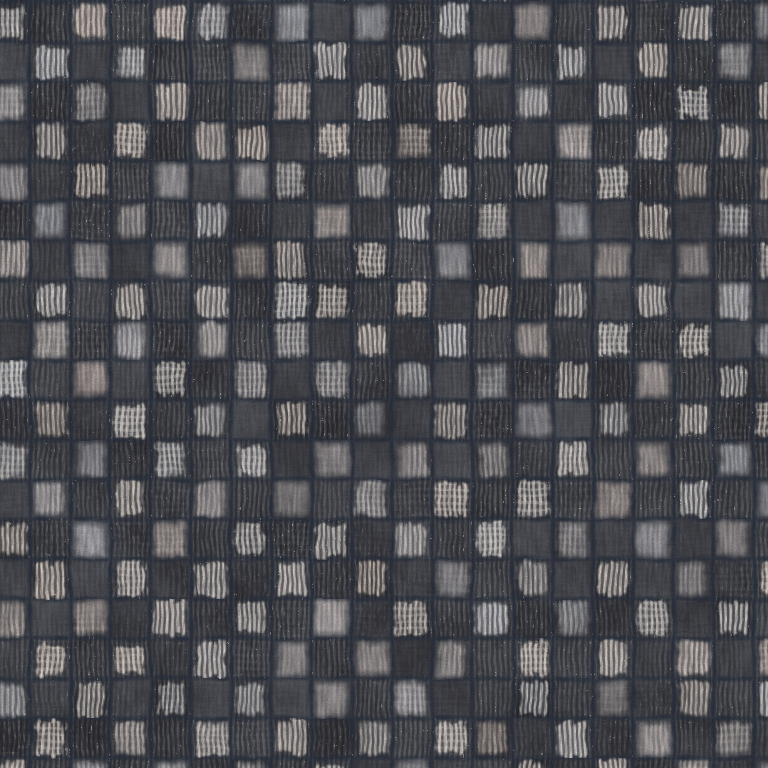
This pattern is drawn by a WebGL 2 fragment shader. Its source:

```glsl
#version 300 es
precision highp float;

uniform vec2 u_resolution;
out vec4 fragColor;

const vec2 CELLS = vec2(19.1, 19.3);        // cells across and down
const vec2 GRID_OFFSET = vec2(0.25, -0.25); // phase of the cell grid
const vec2 PATCH_HALF = vec2(0.355, 0.40);  // half size of a pale patch
const float PATCH_ROUND = 0.12;
const float THREADS = 8.0;                  // upright threads per cell
const float WEFTS = 6.0;                    // level threads per cell
const float SEAM_WIDTH = 0.035;
const float WOBBLE = 0.07;
const vec3 CHARCOAL = vec3(0.195, 0.195, 0.215);
const vec3 SLATE = vec3(0.30, 0.31, 0.33);
const vec3 ASH = vec3(0.42, 0.42, 0.44);
const vec3 NAVY = vec3(0.15, 0.175, 0.225);
const vec3 COOL_PALE = vec3(0.57, 0.58, 0.61);
const vec3 WARM_PALE = vec3(0.63, 0.58, 0.56);
const vec3 BONE = vec3(0.83, 0.81, 0.78);

float hash(vec2 p) {
  vec3 q = fract(p.xyx * vec3(0.1031, 0.1030, 0.0973));
  q += dot(q, q.yzx + 33.33);
  return fract((q.x + q.y) * q.z);
}

vec2 gradientAt(vec2 p) {
  float angle = 6.2832 * hash(p + 71.0);
  return vec2(cos(angle), sin(angle));
}

// Gradient noise, roughly -0.7 to 0.7
float noise(vec2 p) {
  vec2 i = floor(p), f = p - i;
  vec2 w = f * f * f * (f * (f * 6.0 - 15.0) + 10.0);
  vec2 e = vec2(1.0, 0.0);
  float low = mix(dot(gradientAt(i), f), dot(gradientAt(i + e), f - e), w.x);
  float high = mix(dot(gradientAt(i + e.yx), f - e.yx), dot(gradientAt(i + 1.0), f - 1.0), w.x);
  return mix(low, high, w.y);
}

float roundedBox(vec2 p, vec2 halfSize, float radius) {
  vec2 d = abs(p) - halfSize + radius;
  return length(max(d, 0.0)) + min(max(d.x, d.y), 0.0) - radius;
}

// 1 on a pale cell; the checker slips by a cell along two faults
float checker(vec2 cell) {
  bool upperLeft = cell.y > 10.5 && cell.x < 7.3 - 0.4 * (cell.y - 11.0);
  bool lowerRight = cell.y < 1.5 && cell.x > 11.5;
  float slip = (upperLeft || lowerRight) ? 1.0 : 0.0;
  return mod(cell.x + cell.y + slip, 2.0);
}

void main() {
  vec2 uv = gl_FragCoord.xy / u_resolution;
  vec2 grid = uv * CELLS + GRID_OFFSET;
  vec2 pixel = CELLS / u_resolution;
  float aa = max(pixel.x, pixel.y);

  // Hand-drawn wobble of the grid
  vec2 warped = grid + WOBBLE * vec2(noise(grid * 0.8), noise(grid * 0.8 + 40.0))
                     + 0.03 * vec2(noise(grid * 3.0), noise(grid * 3.0 + 17.0));
  vec2 cell = floor(warped);
  vec2 local = warped - cell - 0.5;
  float tone = hash(cell);
  float tint = hash(cell + 13.0);
  float worn = smoothstep(0.35, 0.95, hash(cell + 29.0) + 0.5 * noise(grid * 0.35));

  // Upright and level threads
  float threadX = warped.x * THREADS + 0.35 * noise(grid * vec2(2.0, 1.3));
  float threadId = floor(threadX);
  float threadAA = aa * THREADS;
  float thread = 1.0 - smoothstep(0.20 - 0.5 * threadAA, 0.30 + 0.5 * threadAA, abs(fract(threadX) - 0.5));
  float weftY = warped.y * WEFTS + 0.3 * noise(grid * vec2(1.2, 3.0) + 9.0);
  float weft = 1.0 - smoothstep(0.08, 0.26 + 0.5 * aa * WEFTS, abs(fract(weftY) - 0.5));
  float weftAmount = smoothstep(0.4, 0.9, hash(cell + 51.0));

  // Dry-brush streaks and blotches
  float streak = noise(grid * vec2(13.0, 1.6));
  float scratch = noise(grid * vec2(20.0, 5.0) + 80.0);
  float cross = noise(grid * vec2(2.0, 15.0) + 23.0);
  float blotch = noise(grid * 0.55 + 5.0) + 0.5 * noise(grid * 1.7);
  float grain = noise(grid * 24.0);

  // Dark cloth
  float depth = 0.22 + 0.55 * tone + 0.45 * blotch + 0.45 * streak + 0.2 * cross;
  vec3 color = mix(CHARCOAL, SLATE, clamp(depth, 0.0, 1.0));
  float clarity = (1.0 - 0.75 * worn) * smoothstep(-0.4, 0.35, scratch + 0.4 * blotch);
  color = mix(color, ASH, thread * clarity * 0.42);
  color = mix(color, ASH, weft * weftAmount * clarity * 0.3);
  color *= 1.0 - 0.22 * (1.0 - thread) * (1.0 - worn);

  // Seams between cells, broken along their length
  vec2 edge = 0.5 - abs(local);
  vec2 seam = 1.0 - smoothstep(vec2(SEAM_WIDTH - aa), vec2(SEAM_WIDTH + 0.05 + aa), edge);
  seam *= vec2(0.75 + 0.5 * noise(grid * vec2(1.0, 2.0)), 0.6 + 0.7 * noise(grid * vec2(2.0, 1.0)));
  color = mix(color, NAVY, clamp(max(seam.x, seam.y), 0.0, 0.9));

  // Pale patch with frayed thread ends
  vec2 jitter = vec2(hash(cell + 3.0), hash(cell + 7.0)) - 0.5;
  vec2 size = PATCH_HALF + 0.07 * (vec2(hash(cell + 61.0), hash(cell + 67.0)) - 0.5);
  float fray = (hash(vec2(threadId, cell.y)) - 0.5) * 0.13 * (1.0 - worn) * smoothstep(0.1, 0.3, abs(local.y));
  float dist = roundedBox(local - 0.08 * jitter, size, PATCH_ROUND) + fray + 0.06 * noise(grid * 5.0);
  float softness = mix(0.025, 0.11, worn) + aa;
  float patchMask = (1.0 - smoothstep(-softness, softness, dist)) * checker(cell);

  vec3 pale = mix(COOL_PALE, WARM_PALE, tint) * (0.86 + 0.24 * tone + 0.18 * blotch);
  float crisp = 1.0 - 0.8 * worn;
  pale *= 1.0 - 0.36 * (1.0 - thread) * crisp;
  pale = mix(pale, BONE, thread * crisp * clamp(0.5 + 0.6 * scratch, 0.0, 0.85));
  pale = mix(pale, BONE, weft * weftAmount * crisp * 0.35);
  color = mix(color, pale, patchMask * clamp(0.9 + 0.35 * streak - 0.15 * worn, 0.0, 1.0));

  // Bright flecks and fine grain
  float fleck = smoothstep(0.33, 0.5, scratch) * smoothstep(0.05, 0.3, grain);
  color = mix(color, BONE, fleck * 0.45 * (1.0 - worn));
  color *= 1.0 + 0.12 * grain;
  fragColor = vec4(clamp(color, 0.0, 1.0), 1.0);
}
```
